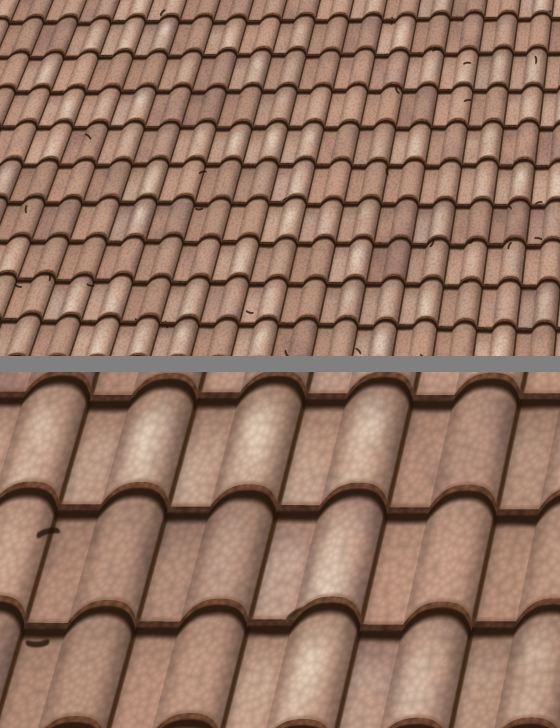
Top, the full canvas; bottom, a detail of the centre.
Give the GLSL for this texture, as a Shadertoy shader.

```glsl
#define ROW_START 0.0339
#define ROW_STEP 0.0612
#define ROW_GROWTH 0.00083
#define COLUMN_STEP 0.0596
#define COLUMN_GROWTH 0.0196
#define COLUMN_LEAN 0.2755
#define BARREL 0.31
#define ARCH_LIFT 0.2
#define RIM 0.055
#define SEAM 0.022
#define GRAIN 15.0
#define WEAR 0.75

const vec3 CLAY = vec3(0.67, 0.52, 0.44);
const vec3 PLUM = vec3(0.57, 0.44, 0.40);
const vec3 BLEACH = vec3(0.85, 0.77, 0.69);
const vec3 LIP = vec3(0.41, 0.27, 0.19);
const vec3 GAP = vec3(0.13, 0.075, 0.035);

float hash(vec2 p) {
    vec3 q = fract(p.xyx * vec3(0.1031, 0.1030, 0.0973));
    q += dot(q, q.yzx + 33.33);
    return fract((q.x + q.y) * q.z);
}

// Distance to the nearest scattered point
float cellular(vec2 p) {
    vec2 cell = floor(p);
    float nearest = 2.0;
    for (int j = -1; j <= 1; j++)
    for (int i = -1; i <= 1; i++) {
        vec2 c = cell + vec2(i, j);
        nearest = min(nearest, distance(p, c + vec2(hash(c), hash(c + 57.0))));
    }
    return nearest;
}

// Smooth patches from layered sines, 0 to 1
float patches(vec2 p) {
    float sum = sin(p.x * 2.3 + 1.7 * sin(p.y * 1.9)) + sin(p.y * 3.1 + 1.3 * sin(p.x * 2.7))
              + 0.5 * sin(p.x * 7.1 - p.y * 5.3);
    return 0.5 + 0.2 * sum;
}

// Sparse twigs and leaf scraps: coverage
float debris(vec2 p) {
    vec2 cell = floor(p * 15.0);
    float angle = 6.283 * hash(cell + 3.0);
    vec2 q = fract(p * 15.0) - 0.3 - 0.4 * vec2(hash(cell + 5.0), hash(cell + 9.0));
    q = mat2(cos(angle), sin(angle), -sin(angle), cos(angle)) * q;
    q.y += q.x * q.x * 2.0;
    q.x -= clamp(q.x, -0.08, 0.08);
    return step(0.84, hash(cell + 21.0)) * (1.0 - smoothstep(0.012, 0.04, length(q)));
}

// p spans 0 to 1 across, y measured downward from the top edge
vec3 roof(vec2 p) {
    // Perspective: columns fan out and rows grow toward the bottom
    float y = p.y - (p.x - 0.5) * (0.046 * p.y - 0.011);
    float r = (sqrt(ROW_STEP * ROW_STEP + 4.0 * ROW_GROWTH * (y - ROW_START)) - ROW_STEP)
            / (2.0 * ROW_GROWTH);
    float u = (p.x - 0.4938 + COLUMN_LEAN * p.y) / (COLUMN_STEP + COLUMN_GROWTH * p.y);

    // Each tile is a flat pan with a barrel on its right
    float column = floor(u + 1.0 - BARREL);
    float f = u - column;
    float x = f / BARREL;
    float q = max(0.0, 1.0 - x * x);
    float arch = q * (1.6 - 0.6 * q);
    float edge = floor(r + 0.6);
    float s = r + ARCH_LIFT * arch + 0.05 * (hash(vec2(column, edge)) - 0.5);
    float row = floor(s);
    float t = s - row;
    vec2 tile = vec2(column, row) + 40.0;
    float tone = hash(tile);
    float age = hash(tile + 71.0);

    // Fired clay, varied per tile and in patches
    vec2 surface = vec2(u, r);
    float blotch = patches(surface * 2.2 + 9.0 * tone);
    float speck = cellular(surface * GRAIN);
    vec3 color = mix(CLAY, PLUM, 0.75 * smoothstep(0.45, 1.0, 0.6 * age + 0.5 * blotch));
    color *= 0.94 + 0.12 * tone;

    // Pale weathering, mostly on the crown of the barrel
    float crown = exp(-3.0 * (x + 0.2) * (x + 0.2));
    float flatPart = 0.5 * (1.0 - smoothstep(-1.3, -0.9, x));
    float wear = smoothstep(0.25, 1.0, hash(tile + 13.0)) * max(crown, flatPart);
    wear *= smoothstep(0.1, 0.5, t) * (0.45 + 0.75 * blotch);
    color = mix(color, BLEACH, clamp(WEAR * wear + 0.12 * crown, 0.0, 0.85));
    color *= 1.07 - 0.17 * speck;

    // Rounded shading, then the shade beside the barrel
    float onBarrel = step(-1.0, x);
    color *= 1.0 - onBarrel * (0.32 * smoothstep(0.25, 1.0, x) + 0.16 * smoothstep(0.5, 1.0, -x));
    color *= 1.0 - 0.18 * (1.0 - smoothstep(0.0, 0.13, f + 1.0 - BARREL));
    color *= 0.94 + 0.1 * smoothstep(0.1, 0.6, t);

    // Seam between neighbouring tiles
    float seam = min(abs(f - BARREL), abs(f + 1.0 - BARREL));
    color = mix(color, GAP * 1.7, 0.85 * (1.0 - smoothstep(SEAM * 0.4, SEAM * 1.6, seam)));
    color = mix(color, GAP, 0.8 * debris(p));

    // Lower lip of the tile above and the shadow it casts
    color = mix(color, LIP, 0.45 * smoothstep(0.95, 1.0, t));
    float shadow = 1.0 - smoothstep(RIM * 1.8, RIM * 3.2, t + 0.02 * (blotch - 0.5));
    color = mix(color, GAP, 0.92 * shadow);
    vec3 lip = LIP * (0.75 + 0.35 * arch) * (1.1 - 0.4 * speck);
    return mix(lip, color, smoothstep(RIM * 0.7, RIM * 1.2, t));
}

void mainImage(out vec4 fragColor, in vec2 fragCoord) {
    vec3 sum = vec3(0.0);
    for (int j = -1; j <= 1; j++)
    for (int i = -1; i <= 1; i++) {
        vec2 point = fragCoord + vec2(i, j) / 3.0;
        sum += roof(vec2(point.x, iResolution.y - point.y) / iResolution.x);
    }
    fragColor = vec4(sum / 9.0, 1.0);
}
```
